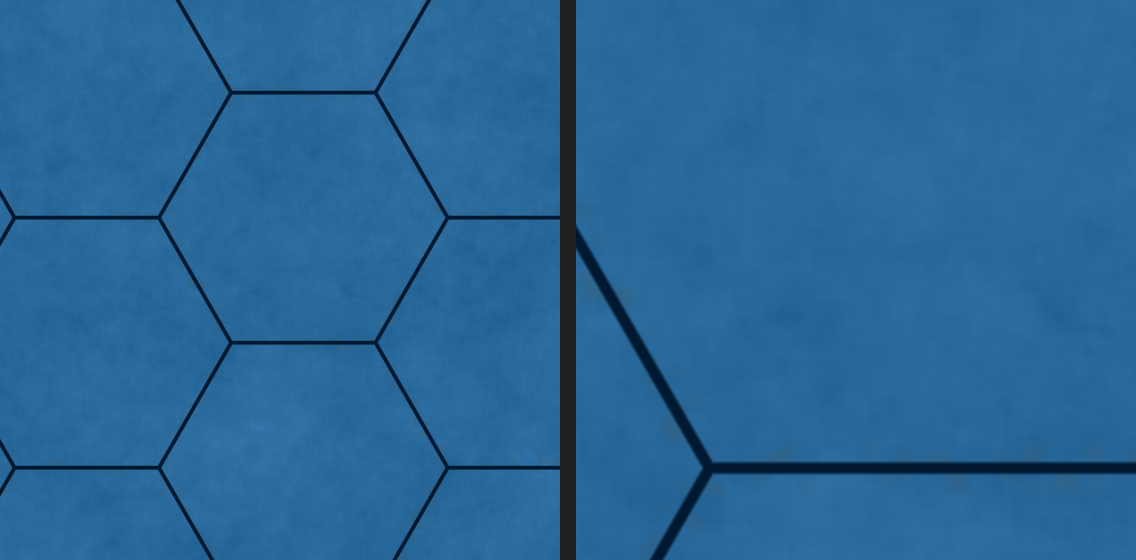
Left: the whole. Right: its middle third, enlarged.
Reproduce this pattern procedurally as a Shadertoy shader.

```glsl
vec2 hashGradient(vec2 cell) {
    vec3 h = fract(vec3(cell.xyx) * vec3(0.1031, 0.1030, 0.0973));
    h += dot(h, h.yzx + 33.33);
    return fract((h.xx + h.yz) * h.zy) * 2.0 - 1.0;
}

float gradientNoise(vec2 p) {
    vec2 i = floor(p), f = fract(p);
    vec2 u = f * f * f * (f * (f * 6.0 - 15.0) + 10.0);
    vec2 e = vec2(0.0, 1.0);
    float low = mix(dot(hashGradient(i), f),
                    dot(hashGradient(i + e.yx), f - e.yx), u.x);
    float high = mix(dot(hashGradient(i + e.xy), f - e.xy),
                     dot(hashGradient(i + e.yy), f - e.yy), u.x);
    return mix(low, high, u.y);
}

float fbm(vec2 p) {
    float sum = 0.0, amplitude = 0.5;
    for (int octave = 0; octave < 5; octave++) {
        sum += amplitude * gradientNoise(p);
        p = mat2(1.6, 1.2, -1.2, 1.6) * p + 7.3;
        amplitude *= 0.6;
    }
    return sum;
}

// Distance to the nearest edge of a flat-topped hexagon tiling
float hexEdgeDistance(vec2 p, float radius) {
    vec2 period = radius * vec2(3.0, sqrt(3.0));
    vec2 a = mod(p + 0.5 * period, period) - 0.5 * period;
    vec2 b = mod(p, period) - 0.5 * period;
    vec2 q = abs(dot(a, a) < dot(b, b) ? a : b);
    return 0.5 * period.y - max(q.y, dot(q, vec2(0.5 * sqrt(3.0), 0.5)));
}

void mainImage(out vec4 fragColor, in vec2 fragCoord) {
    vec2 uv = fragCoord / iResolution.y;
    float edge = hexEdgeDistance(uv - vec2(0.5417, 0.6113), 0.2578);

    // Cloudy stains, small blotches and a faint woven grain
    float clouds = fbm(uv * 4.0 + 3.7);
    float blotches = fbm(uv * 22.0 + 41.0);
    float weave = gradientNoise(uv * vec2(45.0, 150.0) + 11.0)
                + gradientNoise(uv * vec2(150.0, 45.0) + 67.0);
    float tone = 0.085 * clouds + 0.055 * blotches + 0.013 * weave;
    vec3 color = vec3(0.160, 0.412, 0.612) + tone * vec3(0.85, 1.0, 1.1);

    // Patchy greyish fringe beside the joints
    float fringe = smoothstep(0.022, 0.006, edge)
                 * smoothstep(-0.1, 0.4, gradientNoise(uv * 60.0 + 90.0));
    color = mix(color, vec3(0.22, 0.38, 0.48), 0.45 * fringe);

    // Dark joints
    float blur = max(0.0014, 0.75 / iResolution.y);
    float joint = 1.0 - smoothstep(0.0034 - blur, 0.0034 + blur, edge);
    color = mix(color, vec3(0.0, 0.10, 0.19), joint);

    fragColor = vec4(color, 1.0);
}
```
